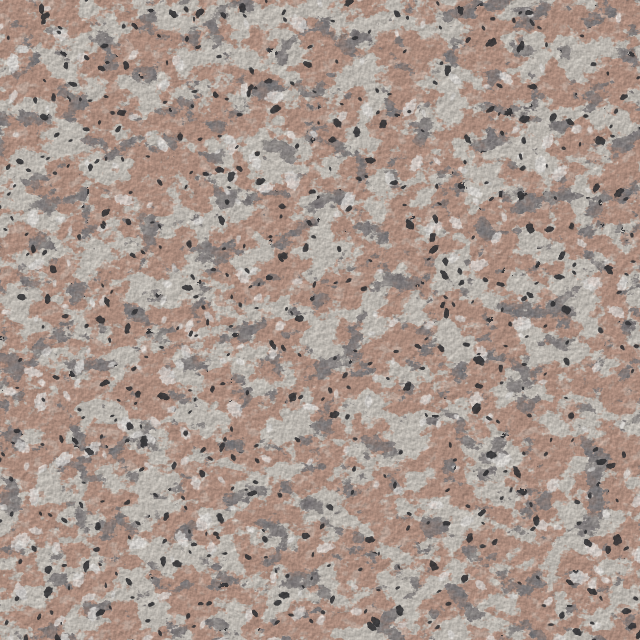
Reproduce this texture procedurally as a WebGL 2 fragment shader.

```glsl
#version 300 es
precision highp float;

#define PINK vec3(0.672, 0.548, 0.492)
#define PALE vec3(0.735, 0.722, 0.697)
#define GREY vec3(0.475, 0.458, 0.460)
#define DARK vec3(0.190, 0.190, 0.200)
#define WHITE vec3(0.840, 0.830, 0.820)
#define PALE_SCALE 17.0
#define GREY_SCALE 21.0
#define PALE_LEVEL 0.06
#define GREY_LEVEL 0.29
#define RELIEF 0.17
#define MOTTLE 0.09

uniform vec2 u_resolution;
out vec4 fragColor;

// Integer hash of a lattice cell, two values in 0..1
vec2 hash2(vec2 cell, uint seed) {
    uvec2 v = uvec2(ivec2(cell)) * 1664525u + 1013904223u + seed * 7919u;
    v.x += v.y * 1664525u;
    v.y += v.x * 1664525u;
    v ^= v >> 16u;
    v.x += v.y * 1664525u;
    v.y += v.x * 1664525u;
    v ^= v >> 16u;
    return vec2(v & 65535u) / 65535.0;
}

float cornerSlope(vec2 cell, vec2 offset, uint seed) {
    float angle = 6.28319 * hash2(cell, seed).x;
    return dot(vec2(cos(angle), sin(angle)), offset);
}

float gradientNoise(vec2 p, uint seed) {
    vec2 i = floor(p), f = p - i;
    vec2 w = f * f * f * (f * (f * 6.0 - 15.0) + 10.0);
    vec2 e = vec2(1.0, 0.0);
    float low = mix(cornerSlope(i, f, seed), cornerSlope(i + e, f - e, seed), w.x);
    float high = mix(cornerSlope(i + e.yx, f - e.yx, seed),
                     cornerSlope(i + 1.0, f - 1.0, seed), w.x);
    return mix(low, high, w.y);
}

float fbm(vec2 p, int octaves, uint seed) {
    float sum = 0.0, amplitude = 1.0;
    for (int i = 0; i < octaves; i++) {
        sum += amplitude * gradientNoise(p, seed + uint(i));
        p = mat2(1.6, 1.2, -1.2, 1.6) * p + 3.7;
        amplitude *= 0.6;
    }
    return sum;
}

// Coverage of scattered, rotated oval grains with ragged rims
float grains(vec2 p, float cells, float density, vec2 radii, float soft, uint seed) {
    vec2 home = floor(p * cells);
    float ragged = 0.45 * gradientNoise(p * 190.0, seed + 5u);
    float cover = 0.0;
    for (int y = -1; y <= 1; y++) {
        for (int x = -1; x <= 1; x++) {
            vec2 cell = home + vec2(x, y);
            vec2 shape = hash2(cell, seed + 1u);
            vec2 chance = hash2(cell, seed + 2u);
            vec2 d = p - (cell + hash2(cell, seed)) / cells;
            float angle = 3.14159 * shape.x;
            float c = cos(angle), s = sin(angle);
            d = mat2(c, -s, s, c) * d * vec2(0.75, 1.0 + 0.5 * chance.y);
            float radius = mix(radii.x, radii.y, shape.y * shape.y);
            float rim = length(d) - radius * (1.0 + ragged);
            cover = max(cover, step(chance.x, density) * smoothstep(soft, -soft, rim));
        }
    }
    return cover;
}

float surfaceHeight(vec2 p) {
    return fbm(p * 95.0, 3, 71u);
}

void main() {
    float size = min(u_resolution.x, u_resolution.y);
    vec2 p = gl_FragCoord.xy / size;
    float soft = max(0.0011, 0.7 / size);

    // Mineral patches, slightly stretched sideways
    vec2 q = p * vec2(0.88, 1.12);
    float paleField = fbm(q * PALE_SCALE, 5, 11u);
    float greyField = fbm(q * GREY_SCALE + 4.3, 5, 31u);
    float pale = smoothstep(-0.09, 0.09, paleField - PALE_LEVEL);
    float grey = smoothstep(-0.07, 0.09, greyField - GREY_LEVEL);

    // Mottling inside the pink feldspar
    float mottle = fbm(q * 48.0, 3, 51u);
    vec3 color = mix(PINK, PALE, 0.35 * smoothstep(0.05, 0.5, mottle));
    color = mix(color, PALE, 0.94 * pale);
    color = mix(color, GREY, grey * (0.84 + 0.5 * mottle));

    // Milky crystals and black mica
    float milky = grains(p, 31.0, 0.26, vec2(0.004, 0.012), soft * 1.6, 101u);
    color = mix(color, WHITE, 0.75 * milky);
    float mica = grains(p, 43.0, 0.27 + 0.25 * grey, vec2(0.0024, 0.0068), soft, 131u);
    color = mix(color, DARK, 0.9 * mica);

    // Rough surface lit from the upper left, with fine grain
    float slope = surfaceHeight(p) - surfaceHeight(p + vec2(-0.0018, 0.0024));
    float fine = gradientNoise(p * 230.0, 91u);
    float light = 1.0 + RELIEF * slope + MOTTLE * (0.6 * mottle + fine);
    fragColor = vec4(clamp(color * light, 0.0, 1.0), 1.0);
}
```
